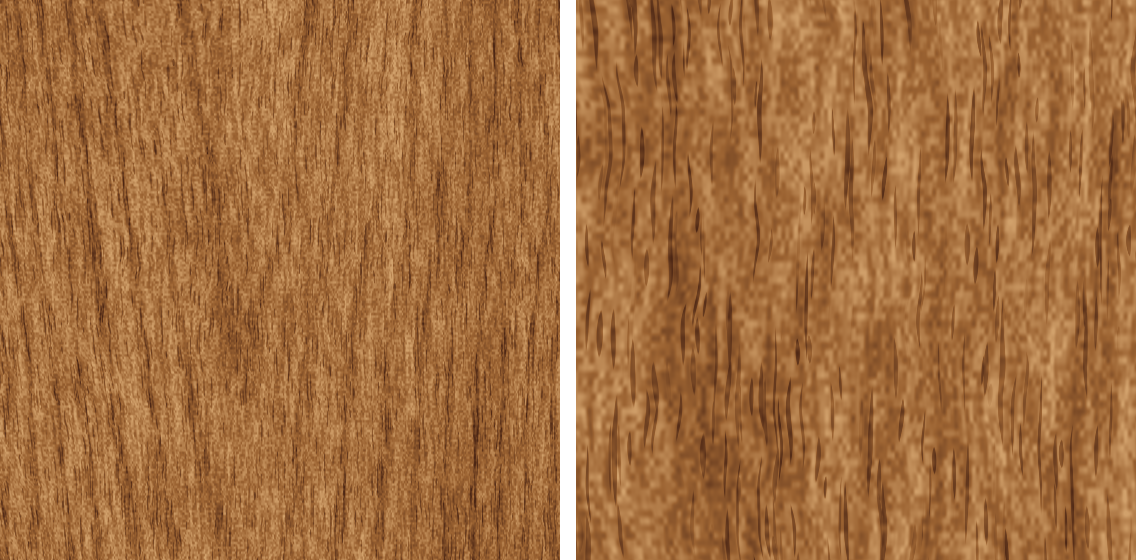
Left, the full canvas; right, a detail of the centre.
Give the GLSL for this texture, as a WebGL 2 fragment shader.

```glsl
#version 300 es
precision highp float;
// Flat-sawn oak: V-shaped growth rings open upward around a soft axis.
// Each ring darkens the wood in streaks and packs in long, thin pores,
// over stretched value noise for fibres, mottling and fine grain.

uniform vec2 u_resolution;
out vec4 fragColor;

const vec3 DARK_WOOD  = vec3(0.30, 0.15, 0.08);
const vec3 MID_WOOD   = vec3(0.61, 0.388, 0.195);
const vec3 LIGHT_WOOD = vec3(0.82, 0.63, 0.42);

const float BASE_TONE    = 0.672;
const float RING_DEPTH   = 0.105;
const float PORE_DEPTH   = 0.22;
const float PORE_WIDTH   = 0.00115; // half width of a pore
const float PORE_DENSITY = 0.29;    // share of cells filled between rings
const float RING_DENSITY = 0.50;    // extra share inside a ring
const float MOTTLE_DEPTH = 0.07;
const float FIBRE_DEPTH  = 0.155;
const float GRAIN_DEPTH  = 0.19;
const float AXIS_X       = 0.46;    // axis of the V
const float RING_OFFSET  = 0.56;
const int   PORE_LAYERS  = 3;

float hash(vec2 p) {
    vec3 q = fract(p.xyx * 0.1031);
    q += dot(q, q.yzx + 33.33);
    return fract((q.x + q.y) * q.z);
}

// Value noise centred on zero, from -0.5 to 0.5
float noise(vec2 p) {
    vec2 i = floor(p), f = fract(p);
    f = f * f * (3.0 - 2.0 * f);
    float low  = mix(hash(i), hash(i + vec2(1, 0)), f.x);
    float high = mix(hash(i + vec2(0, 1)), hash(i + vec2(1, 1)), f.x);
    return mix(low, high, f.y) - 0.5;
}

// Ring number: hyperbolic V near the axis, almost straight further out
float ringPhase(vec2 p) {
    float dx = p.x - AXIS_X + 0.03 * noise(vec2(2.0, 3.0) * p + 7.0);
    float side = smoothstep(-0.06, 0.06, dx);
    float reach = sqrt(dx * dx + 0.0009);
    float slope = mix(0.27, 0.19, side) * exp(-reach * mix(2.2, 3.5, side));
    float r = reach - slope * p.y;
    r += 0.014 * noise(p * vec2(7.0, 3.0)) + 0.011 * noise(p * vec2(150.0, 11.0));
    return r * (9.0 + 14.0 * r) + RING_OFFSET;
}

// Dark early wood: crisp inner edge, slow outer fade, fainter near the axis
float ringBand(vec2 p) {
    float phase = ringPhase(p);
    float f = fract(phase);
    float band = smoothstep(0.0, 0.08, f) * (1.0 - smoothstep(0.10, 0.44, f));
    float strength = mix(0.6, 1.0, hash(vec2(floor(phase) + 20.0, 4.0)));
    strength *= mix(0.6, 1.0, smoothstep(0.02, 0.13, abs(p.x - AXIS_X)));
    return band * strength * (1.0 + 0.6 * noise(p * vec2(14.0, 5.0) + 31.0));
}

// One tapered, slightly slanted stroke per filled cell
float poreLayer(vec2 p, vec2 cell, float density, float seed, float pixel) {
    float column = floor(p.x / cell.x);
    float shift = hash(vec2(column, seed));
    vec2 id = vec2(column, floor(p.y / cell.y + shift) + seed * 17.0);
    vec2 local = fract(vec2(p.x / cell.x, p.y / cell.y + shift)) - 0.5;
    float halfLength = mix(0.16, 0.49, hash(id + 5.3));
    float along = local.y / halfLength;
    float centre = 0.4 * (hash(id + 11.7) - 0.5) + 0.4 * local.y * (hash(id + 23.1) - 0.5);
    float taper = max(1.0 - along * along, 0.0);
    float width = PORE_WIDTH * mix(0.5, 1.3, hash(id + 41.9)) * taper;
    float distance = abs(local.x - centre) * cell.x - width;
    float filled = smoothstep(0.0, 0.2, density - hash(id));
    float ink = mix(0.6, 1.0, hash(id + 67.0));
    return ink * filled * smoothstep(0.0, 0.4, taper)
         * (1.0 - smoothstep(-0.5, 0.6, distance / pixel));
}

float pores(vec2 p, float band, float pixel) {
    float density = PORE_DENSITY + RING_DENSITY * band;
    float result = 0.0;
    for (int i = 0; i < PORE_LAYERS; i++) {
        float k = float(i);
        vec2 cell = vec2(0.0062 + 0.0011 * k, 0.045 + 0.026 * k);
        result = max(result, poreLayer(p + 0.37 * k, cell, density, k + 1.0, pixel));
    }
    return result;
}

// Broad light and dark zones of the board
float boardTone(vec2 p) {
    float top = smoothstep(0.35, 1.0, p.y);
    float paleCentre = exp(-pow((p.x - 0.51) / 0.07, 2.0)) * top;
    float paleStreak = exp(-pow((p.x - 0.70) / 0.04, 2.0)) * top;
    float darkRight = exp(-pow((p.x - 0.85) / 0.09, 2.0));
    return 0.045 * paleCentre + 0.05 * paleStreak - 0.03 * darkRight
         + 0.045 * noise(p * vec2(7.0, 2.0) + 3.0);
}

vec3 woodColor(float tone) {
    vec3 shade = mix(DARK_WOOD, MID_WOOD, clamp((tone - 0.30) / 0.31, 0.0, 1.0));
    return mix(shade, LIGHT_WOOD, clamp((tone - 0.61) / 0.21, 0.0, 1.0));
}

void main() {
    float pixel = 1.0 / u_resolution.y;
    vec2 p = gl_FragCoord.xy * pixel;

    // Fibres lean on the left and waver gently everywhere
    vec2 grain = p;
    grain.x += 0.09 * p.y * (1.0 - smoothstep(0.1, 0.5, p.x));
    grain.x += 0.012 * noise(p * vec2(6.0, 5.0)) + 0.0035 * noise(p * vec2(45.0, 40.0));

    float band = ringBand(p);
    float streak = noise(grain * vec2(240.0, 14.0) + 13.0);
    float tone = BASE_TONE + boardTone(p) - RING_DEPTH * band * (1.0 + 1.4 * streak);
    tone += MOTTLE_DEPTH * noise(grain * vec2(60.0, 9.0));
    tone += FIBRE_DEPTH * noise(grain * vec2(230.0, 26.0) + 50.0);
    tone += GRAIN_DEPTH * noise(grain * vec2(400.0, 230.0) + 90.0);
    tone -= PORE_DEPTH * pores(grain, band, pixel);

    fragColor = vec4(woodColor(tone), 1.0);
}
```
